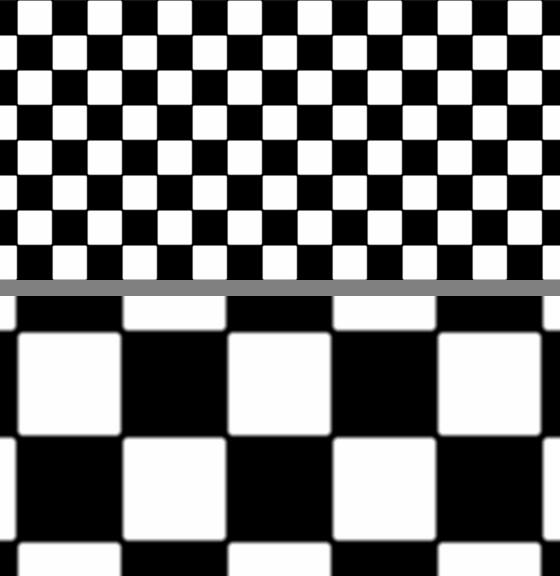
Top, the full canvas; bottom, a detail of the centre.
Write a Shadertoy shader that draws this pattern.

```glsl
// Checkerboard of white rounded tiles on black, offset by half a cell across.
// Each tile is a rounded-box distance with a soft grey rim; neighbouring cells
// are also visited so that the rim can spill over the cell borders.

const vec2  CELLS       = vec2(16.0, 8.0);      // cells across and down
const vec2  GRID_SHIFT  = vec2(0.5, 0.0);       // in cells
const vec2  TILE_SHIFT  = vec2(-0.005, -0.005); // thicker rim at top and right
const float HALF_SIDE   = 0.4904;               // in cells
const float CORNER      = 0.055;                // corner radius, in cells
const float RIM         = 0.030;                // half width of the soft rim
const vec3  TILE_COLOR  = vec3(0.995);
const vec3  FIELD_COLOR = vec3(0.0);

float roundedBox(vec2 p, float halfSide, float radius) {
    vec2 q = abs(p) - halfSide + radius;
    return length(max(q, 0.0)) + min(max(q.x, q.y), 0.0) - radius;
}

// Distance to the nearest light tile; light cells have an even index sum.
float tileDistance(vec2 p) {
    vec2 home = floor(p);
    float nearest = 1.0;
    for (int j = -1; j <= 1; j++) {
        for (int i = -1; i <= 1; i++) {
            vec2 cell = home + vec2(i, j);
            if (mod(cell.x + cell.y, 2.0) < 0.5) {
                vec2 local = p - cell - 0.5 - TILE_SHIFT;
                nearest = min(nearest, roundedBox(local, HALF_SIDE, CORNER));
            }
        }
    }
    return nearest;
}

void mainImage(out vec4 fragColor, in vec2 fragCoord) {
    vec2 p = fragCoord / iResolution.xy * CELLS + GRID_SHIFT;

    // Keep the rim at least about a pixel wide on small canvases
    float pixel = CELLS.y / iResolution.y;
    float softness = max(RIM, 0.7 * pixel);
    float coverage = 1.0 - smoothstep(-softness, softness, tileDistance(p));

    fragColor = vec4(mix(FIELD_COLOR, TILE_COLOR, coverage), 1.0);
}
```
